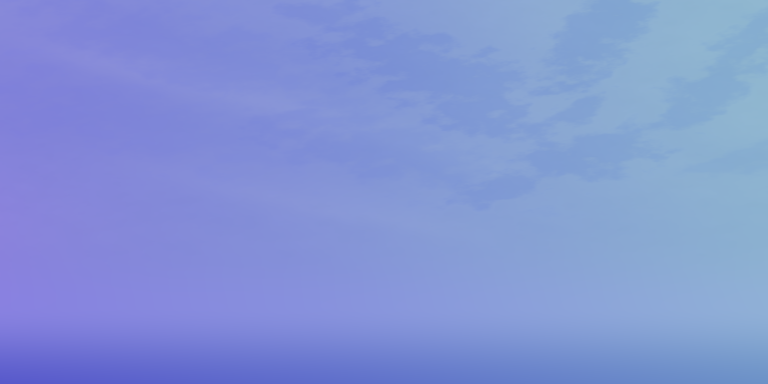
Write a Shadertoy shader that draws this texture.

```glsl
// A hazy violet-to-teal sky: a smooth colour ramp with a dark lower edge,
// pale diagonal cloud streaks, and ragged darker gaps in the clouds.
// Gaps are rotated ellipses whose rims are eroded by stretched fractal noise.

const vec3 LEFT_SKY   = vec3(0.503, 0.492, 0.853);
const vec3 MIDDLE_SKY = vec3(0.518, 0.592, 0.838);
const vec3 RIGHT_SKY  = vec3(0.552, 0.708, 0.812);
const vec3 GAP_TINT   = vec3(-0.050, -0.045, -0.002);
const vec3 CLOUD_TINT = vec3(0.024, 0.022, 0.002);
const vec3 HAZE_TINT  = vec3(0.016, 0.000, 0.024);
const vec3 DUSK_LEFT  = vec3(-0.175, -0.170, -0.060);
const vec3 DUSK_RIGHT = vec3(-0.130, -0.120, -0.040);
const float EROSION = 2.7;
const int GAPS = 11;

// Centre and half size of each gap, in canvas heights.
const vec4 GAP_BOX[GAPS] = vec4[](
    vec4(1.13, 0.80, 0.26, 0.085), vec4(1.54, 0.89, 0.18, 0.065),
    vec4(1.53, 0.60, 0.15, 0.050), vec4(1.33, 0.52, 0.12, 0.038),
    vec4(1.88, 0.80, 0.18, 0.055), vec4(1.50, 0.70, 0.08, 0.032),
    vec4(0.83, 0.965, 0.09, 0.03), vec4(1.00, 0.61, 0.28, 0.065),
    vec4(0.54, 0.86, 0.40, 0.075), vec4(1.93, 0.58, 0.12, 0.030),
    vec4(0.36, 0.69, 0.36, 0.080));

// Tilt in radians, strength, rim softness.
const vec3 GAP_STYLE[GAPS] = vec3[](
    vec3(-0.40, 0.80, 0.50), vec3(0.90, 0.85, 0.50),
    vec3(0.08, 0.75, 0.50), vec3(0.15, 0.70, 0.50),
    vec3(0.70, 0.75, 0.55), vec3(0.55, 0.75, 0.50),
    vec3(-0.10, 0.60, 0.50), vec3(-0.20, 0.55, 0.80),
    vec3(-0.24, 0.45, 0.80), vec3(0.20, 0.45, 0.60),
    vec3(-0.22, 0.30, 0.90));

float hash(vec2 p) {
    vec3 q = fract(vec3(p.xyx) * 0.1031);
    q += dot(q, q.yzx + 33.33);
    return fract((q.x + q.y) * q.z);
}

float noise(vec2 p) {
    vec2 cell = floor(p), f = fract(p);
    f = f * f * (3.0 - 2.0 * f);
    return mix(mix(hash(cell), hash(cell + vec2(1, 0)), f.x),
               mix(hash(cell + vec2(0, 1)), hash(cell + vec2(1, 1)), f.x), f.y);
}

float fbm(vec2 p) {
    float sum = 0.0, amp = 0.5;
    for (int i = 0; i < 5; i++) {
        sum += amp * noise(p);
        p = mat2(1.8, 0.3, -0.3, 1.8) * p + 7.3;
        amp *= 0.56;
    }
    return sum;
}

vec2 rotate(vec2 p, float a) {
    float c = cos(a), s = sin(a);
    return vec2(c * p.x + s * p.y, c * p.y - s * p.x);
}

// Combined coverage of the darker openings.
float cloudGaps(vec2 p, float rough) {
    float cover = 0.0;
    for (int i = 0; i < GAPS; i++) {
        vec4 box = GAP_BOX[i];
        vec3 style = GAP_STYLE[i];
        float inside = 1.0 - length(rotate(p - box.xy, style.x) / box.zw);
        inside += (rough - 0.52) * EROSION;
        cover = max(cover, style.y * smoothstep(-style.z, style.z, inside));
    }
    return cover;
}

// Soft sloping band, faded at both ends.
float streak(vec2 p, float start, float slope, float width, vec2 span) {
    float d = (p.y - start - slope * p.x) / width;
    float ends = smoothstep(span.x - 0.15, span.x + 0.25, p.x)
               * (1.0 - smoothstep(span.y - 0.2, span.y + 0.1, p.x));
    return exp(-d * d) * ends;
}

vec3 skyRamp(vec2 uv) {
    float t = uv.x + 0.2 * (uv.y - 0.55) * uv.x;
    vec3 col = mix(LEFT_SKY, MIDDLE_SKY, smoothstep(-0.2, 0.65, t));
    col = mix(col, RIGHT_SKY, smoothstep(0.35, 1.13, t));
    // Violet glow on the left edge and paler upper-left corner.
    float glowY = (uv.y - 0.38) / 0.2;
    col += vec3(0.032, 0.0, 0.01) * exp(-uv.x * 8.0 - glowY * glowY);
    col += vec3(0.025, 0.035, 0.0) * exp(-uv.x * 9.0 - (1.0 - uv.y) * 7.0);
    return col;
}

void mainImage(out vec4 fragColor, in vec2 fragCoord) {
    vec2 uv = fragCoord / iResolution.xy;
    vec2 p = vec2(uv.x * 2.0, uv.y);
    float rough = fbm(rotate(p, 0.1) * vec2(17.0, 42.0));
    float broad = fbm(rotate(p, -0.22) * vec2(2.5, 9.0) + 4.0);
    float aloft = smoothstep(0.2, 0.5, uv.y);
    vec3 col = skyRamp(uv);

    // Clouds and the openings between them.
    vec2 bent = p + vec2(0.0, 0.06 * (broad - 0.5));
    float cloud = 0.8 * streak(bent, 0.93, -0.28, 0.042, vec2(0.1, 1.35));
    cloud += 0.4 * streak(bent, 0.645, -0.20, 0.03, vec2(0.35, 1.3));
    cloud += 0.4 * smoothstep(0.9, 1.5, p.x) * smoothstep(0.4, 0.8, p.y);
    float gap = cloudGaps(p, rough);
    col += CLOUD_TINT * cloud * (1.0 - 0.6 * gap) + GAP_TINT * gap;
    col += 0.025 * (broad - 0.5) * aloft * vec3(1.0, 0.9, 0.2);
    col += 0.012 * (rough - 0.5) * aloft;

    // Low haze above a darker lower edge.
    float hazeY = (uv.y - 0.2) / 0.1;
    col += HAZE_TINT * exp(-hazeY * hazeY);
    float dusk = 1.0 - smoothstep(-0.04, 0.20, uv.y);
    col += mix(DUSK_LEFT, DUSK_RIGHT, uv.x) * dusk;
    fragColor = vec4(clamp(col, 0.0, 1.0), 1.0);
}
```
